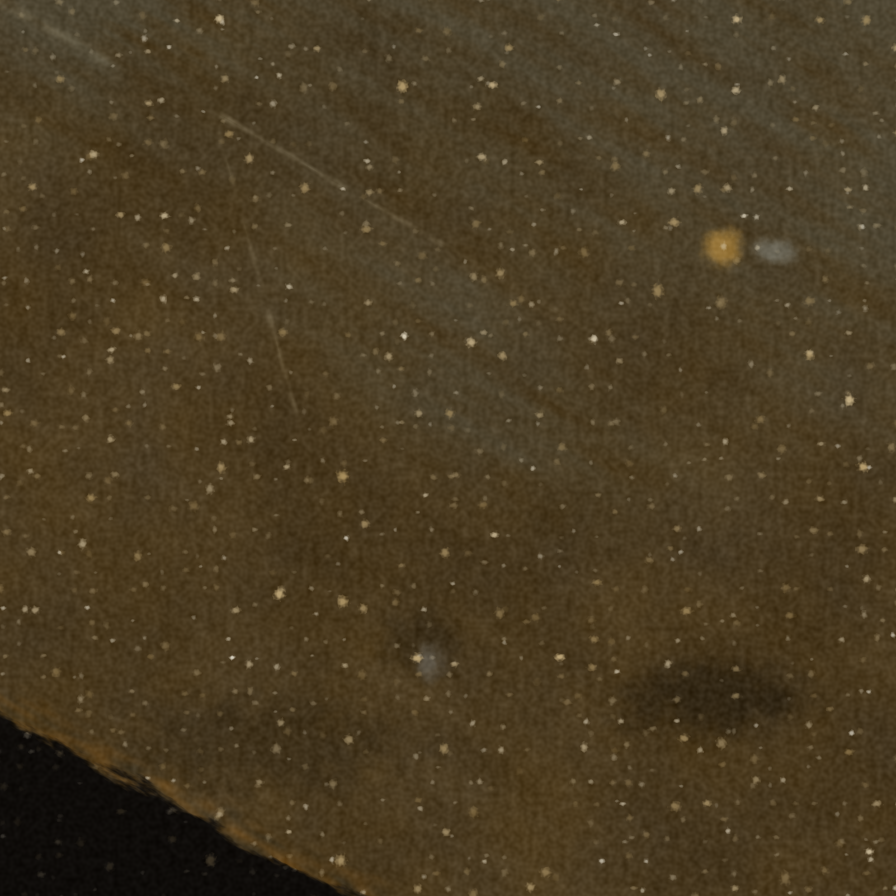
Write a Shadertoy shader that draws this texture.

```glsl
// Weathered brown stone: a mottled ochre ground with slanted grey veils, fine grain,
// pale mineral specks and thin scratches, broken off at a black lower left corner.
// Layers of gradient noise give the tone; jittered cells scatter the specks.

vec2 hash2(vec2 p) {
    vec3 h = fract(p.xyx * vec3(0.1031, 0.1030, 0.0973));
    h += dot(h, h.yzx + 33.33);
    return fract((h.xx + h.yz) * h.zy);
}

float gradDot(vec2 cell, vec2 corner, vec2 f) {
    float angle = 6.2832 * hash2(cell + corner + 200.0).x;
    return dot(vec2(cos(angle), sin(angle)), f - corner);
}

// Gradient noise, roughly -0.7 to 0.7
float noise(vec2 p) {
    vec2 i = floor(p), f = p - i;
    vec2 u = f * f * f * (f * (f * 6.0 - 15.0) + 10.0);
    float low = mix(gradDot(i, vec2(0, 0), f), gradDot(i, vec2(1, 0), f), u.x);
    float high = mix(gradDot(i, vec2(0, 1), f), gradDot(i, vec2(1, 1), f), u.x);
    return mix(low, high, u.y);
}

float fbm(vec2 p) {
    float sum = 0.0, amp = 0.6;
    for (int i = 0; i < 5; i++) {
        sum += amp * noise(p);
        p = mat2(1.6, 1.2, -1.2, 1.6) * p + 7.3;
        amp *= 0.55;
    }
    return sum;
}

// Soft round blob with a ragged outline
float blob(vec2 p, vec2 centre, vec2 radius) {
    float d = length((p - centre) / radius) + 0.7 * fbm(p * 30.0);
    return 1.0 - smoothstep(0.3, 1.3, d);
}

// Thin line that breaks up along its length
float scratch(vec2 p, vec2 a, vec2 b, float width) {
    vec2 ab = b - a;
    float t = clamp(dot(p - a, ab) / dot(ab, ab), 0.0, 1.0);
    float d = length(p - a - ab * t) + 0.003 * noise(p * 25.0);
    float wear = smoothstep(-0.5, 0.4, noise(p * 40.0));
    return (1.0 - smoothstep(0.0, width, abs(d))) * wear * (1.0 - 0.6 * t);
}

// One speck at most per cell; returns brightness and warmth
vec2 specks(vec2 p, float cells, float share, float size, float blur) {
    vec2 id = floor(p * cells);
    vec2 place = hash2(id + cells), kind = hash2(id + cells * 3.0 + 11.0);
    vec2 d = (fract(p * cells) - mix(vec2(0.25), vec2(0.75), place)) / cells;
    d.y *= 0.8 + 0.7 * place.x;
    float radius = size * (0.5 + 0.7 * kind.y);
    float dist = length(d) * (1.0 + 0.5 * noise(p * 300.0));
    float mask = 1.0 - smoothstep(radius * 0.2, radius + blur, dist);
    return vec2(mask * step(kind.x, share) * (0.35 + 0.65 * place.y), kind.y);
}

void mainImage(out vec4 fragColor, in vec2 fragCoord) {
    vec2 p = fragCoord / iResolution.xy;
    float pixel = 1.0 / min(iResolution.x, iResolution.y);

    // Coordinates along and across the slanted bedding
    vec2 slant = vec2(dot(p, vec2(0.87, -0.5)), dot(p, vec2(0.5, 0.87)));
    float streaks = fbm(slant * vec2(5.0, 26.0));
    float clouds = fbm(p * 4.0 + 3.0);

    // Brown ground with broad mottling
    vec3 col = vec3(0.288, 0.225, 0.122);
    col += vec3(0.055, 0.050, 0.040) * clouds + 0.035 * streaks;
    col += vec3(0.030, 0.012, -0.020) * fbm(p * 9.0 + 20.0);

    // Grey veils: upper right, upper left and a patch in the middle
    float veil = smoothstep(0.65, 1.25, p.y + 0.35 * p.x + 0.25 * clouds);
    veil += 0.7 * (1.0 - smoothstep(0.0, 0.28, length((slant - vec2(0.2, 0.75)) * vec2(0.8, 2.0))));
    veil += 0.8 * (1.0 - smoothstep(0.0, 0.2, length(p - vec2(0.12, 1.0))));
    veil *= 0.6 + 1.1 * streaks;
    col = mix(col, vec3(0.310, 0.285, 0.215), clamp(veil, 0.0, 0.8));

    // Dark stains, an ochre chip and its grey neighbour
    col *= 1.0 - 0.30 * blob(p, vec2(0.79, 0.22), vec2(0.11, 0.045));
    col *= 1.0 - 0.22 * blob(p, vec2(0.47, 0.28), vec2(0.05, 0.04));
    col *= 1.0 - 0.20 * blob(p, vec2(0.30, 0.17), vec2(0.16, 0.06));
    col = mix(col, vec3(0.62, 0.48, 0.23), 0.9 * blob(p, vec2(0.805, 0.725), vec2(0.024, 0.022)));
    col = mix(col, vec3(0.45, 0.44, 0.39), 0.8 * blob(p, vec2(0.865, 0.72), vec2(0.028, 0.016)));
    col = mix(col, vec3(0.42, 0.40, 0.36), 0.7 * blob(p, vec2(0.48, 0.26), vec2(0.016, 0.022)));

    // Scratches
    float lines = scratch(p, vec2(0.24, 0.875), vec2(0.66, 0.63), 0.005);
    lines += scratch(p, vec2(0.33, 0.54), vec2(0.245, 0.85), 0.005);
    lines += scratch(p, vec2(0.0, 1.0), vec2(0.14, 0.92), 0.010);
    col += vec3(0.13, 0.13, 0.12) * lines;

    // Fine grain, with faint vertical fibres
    float grain = noise(p * 190.0) + 0.8 * noise(p * 95.0 + 40.0);
    col += 0.050 * grain + 0.022 * noise(p * vec2(130.0, 22.0));

    // Broken edge: warm rim, then black ground
    float edge = p.y + 0.53 * p.x - 0.205 + 0.035 * fbm(slant * vec2(10.0, 30.0));
    float rim = smoothstep(-0.01, 0.004, edge) * (1.0 - smoothstep(0.005, 0.045, edge));
    col += vec3(0.10, 0.055, 0.005) * rim * (0.35 + 1.6 * noise(slant * vec2(25.0, 90.0)));
    float stone = smoothstep(-0.006 - pixel, 0.004 + pixel, edge);
    col = mix(vec3(0.055, 0.045, 0.035) + 0.025 * grain, col, stone);

    // Pale specks in three sizes, fewer and dimmer on the black
    for (int i = 0; i < 3; i++) {
        float k = float(i);
        vec2 s = specks(p + 0.013 * k, 14.0 + 18.0 * k, 0.42 - 0.06 * k, 0.0062 - 0.0012 * k, pixel);
        vec3 tint = mix(vec3(0.88, 0.86, 0.80), vec3(0.74, 0.63, 0.42), s.y);
        col = mix(col, tint, s.x * (0.95 - 0.3 * k) * mix(0.35, 1.0, stone));
    }

    fragColor = vec4(clamp(col, 0.0, 1.0), 1.0);
}
```
